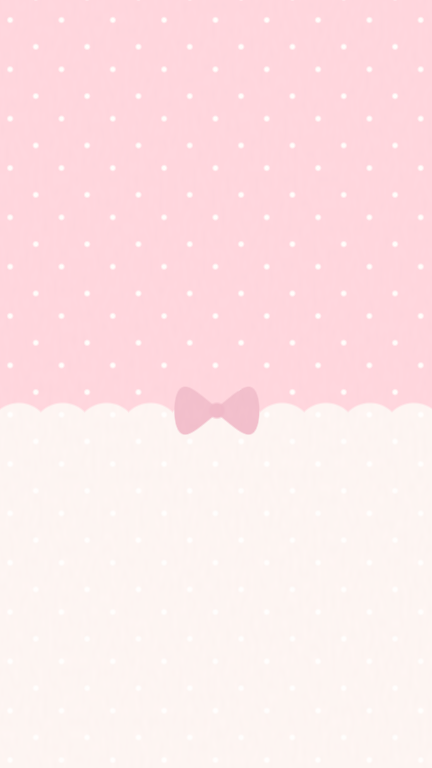
A WebGL 2 fragment shader for this background:

```glsl
#version 300 es
precision highp float;

uniform vec2 u_resolution;
out vec4 fragColor;

// Coverage of a shape from its signed distance, with a softened edge
float fill(float dist, float softness) {
    return clamp(0.5 - dist / max(softness, 1.0 / u_resolution.x), 0.0, 1.0);
}

// Distance to a lattice of dots, starting at the given centre
float dotLattice(vec2 p, vec2 start) {
    vec2 spacing = vec2(0.1188, 0.1142);
    vec2 cell = (fract((p - start) / spacing + 0.5) - 0.5) * spacing;
    return length(cell) - 0.0061;
}

// Upper edge of a row of overlapping discs, solid below
float scallops(vec2 p) {
    float pitch = 0.1016;
    float x = (fract((p.x - 0.0437) / pitch + 0.5) - 0.5) * pitch;
    return length(vec2(x, min(p.y - 1.0053, 0.0))) - 0.0725;
}

// Two flared loops with rounded ends, mirrored about the knot
float bowLoops(vec2 q) {
    float x = abs(q.x);
    float flare = 0.0065 + 0.82 * x;
    float field = q.y * q.y - flare * flare * (1.0 - pow(x / 0.0984, 4.0));
    return clamp(0.5 - field / max(1.3 * fwidth(field), 1e-6), 0.0, 1.0);
}

vec2 gradient(vec2 cell) {
    float angle = 6.2832 * fract(sin(dot(cell, vec2(127.1, 311.7))) * 43758.5);
    return vec2(cos(angle), sin(angle));
}

float gradientNoise(vec2 p) {
    vec2 i = floor(p), f = fract(p);
    vec2 u = f * f * (3.0 - 2.0 * f);
    float a = dot(gradient(i), f);
    float b = dot(gradient(i + vec2(1, 0)), f - vec2(1, 0));
    float c = dot(gradient(i + vec2(0, 1)), f - vec2(0, 1));
    float d = dot(gradient(i + vec2(1, 1)), f - vec2(1, 1));
    return mix(mix(a, b, u.x), mix(c, d, u.x), u.y);
}

void main() {
    // Canvas width is one unit, y runs down from the top edge
    vec2 p = vec2(gl_FragCoord.x, u_resolution.y - gl_FragCoord.y) / u_resolution.x;

    // Pink field above, cream lace below
    float lace = fill(scallops(p), 0.005);
    vec3 color = mix(vec3(1.0, 0.84, 0.868), vec3(0.993, 0.96, 0.949), lace);

    // Staggered polka dots, fainter on the cream
    float dots = min(dotLattice(p, vec2(0.0235, 0.0463)),
                     dotLattice(p, vec2(0.0829, 0.1083)));
    vec3 dotColor = mix(vec3(1.0, 0.99, 0.98), vec3(1.0, 0.995, 0.99), lace);
    color = mix(color, dotColor, fill(dots, 0.005));

    // Bow with a slightly deeper knot
    vec2 q = p - vec2(0.502, 0.9505);
    color = mix(color, vec3(0.95, 0.75, 0.80), bowLoops(q));
    color = mix(color, vec3(0.943, 0.728, 0.785), fill(length(q) - 0.0178, 0.006));

    // Faint upright paper grain
    color += 0.007 * gradientNoise(p * vec2(90.0, 35.0));

    fragColor = vec4(color, 1.0);
}
```
